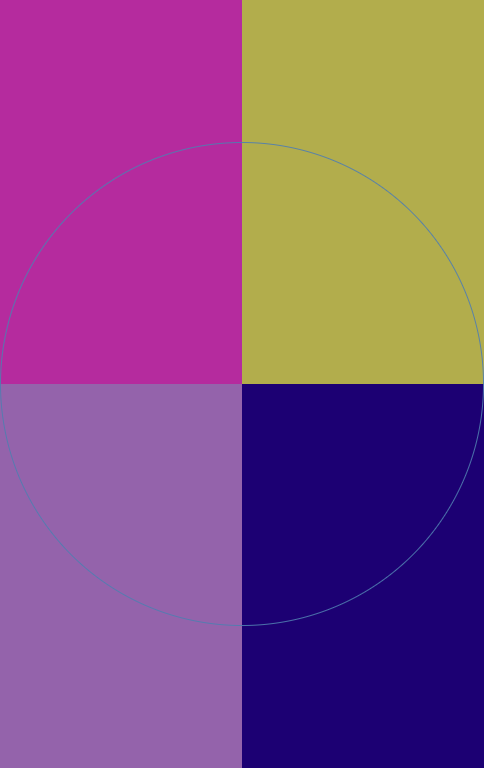
This background is drawn by a Shadertoy shader. Its source:

```glsl
// Four flat colour quadrants with a thin circle spanning the canvas width.

const vec3 TOP_LEFT     = vec3(0.71, 0.17, 0.62);
const vec3 TOP_RIGHT    = vec3(0.70, 0.68, 0.30);
const vec3 BOTTOM_LEFT  = vec3(0.58, 0.39, 0.67);
const vec3 BOTTOM_RIGHT = vec3(0.11, 0.00, 0.45);
const vec3 RING_COLOR   = vec3(0.31, 0.49, 0.69);

// Lengths are fractions of the canvas width.
const float RING_RADIUS = 0.499;
const float RING_WIDTH  = 0.0021;
const float RING_OPACITY = 0.9;

// Antialiased step: 0 below zero, 1 above, blended over one pixel.
float coverage(float signedDistance, float pixel) {
    return clamp(signedDistance / pixel + 0.5, 0.0, 1.0);
}

void mainImage(out vec4 fragColor, in vec2 fragCoord) {
    float pixel = 1.0 / iResolution.x;
    vec2 p = (fragCoord - 0.5 * iResolution.xy) * pixel;

    // Quadrants
    float right = coverage(p.x, pixel);
    float top = coverage(p.y, pixel);
    vec3 color = mix(mix(BOTTOM_LEFT, BOTTOM_RIGHT, right),
                     mix(TOP_LEFT, TOP_RIGHT, right), top);

    // Ring: outer disc minus inner disc
    float edge = RING_RADIUS - length(p);
    float ring = coverage(edge + 0.5 * RING_WIDTH, pixel)
               - coverage(edge - 0.5 * RING_WIDTH, pixel);
    color = mix(color, RING_COLOR, ring * RING_OPACITY);

    fragColor = vec4(color, 1.0);
}
```
